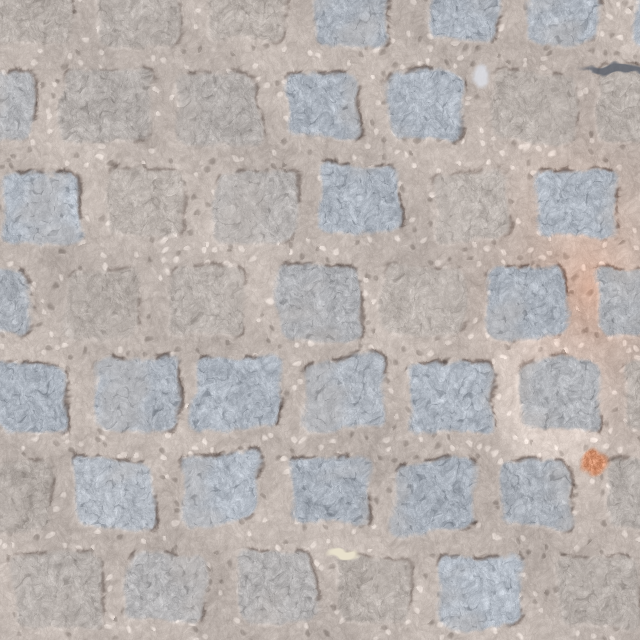
This texture is drawn by a Shadertoy shader. Its source:

```glsl
float hash(vec2 p) {
    p = fract(p * vec2(0.1631, 0.2973));
    p += dot(p, p.yx + 31.7);
    return fract((p.x + p.y) * p.x * 7.31);
}

// Cellular noise: x = distance to nearest point, y = random value of its cell
vec2 cellular(vec2 p) {
    vec2 base = floor(p), nearest = vec2(9.0, 0.0);
    for (int j = -1; j <= 1; j++)
    for (int i = -1; i <= 1; i++) {
        vec2 cell = base + vec2(i, j);
        vec2 point = cell + vec2(hash(cell + 3.1), hash(cell + 57.3));
        float dist = length(p - point);
        if (dist < nearest.x) nearest = vec2(dist, hash(cell + 91.7));
    }
    return nearest;
}

// Layered sines that bend straight lines
vec2 wobble(vec2 p) {
    vec2 sum = vec2(0.0);
    float amplitude = 1.0;
    for (int i = 0; i < 4; i++) {
        sum += amplitude * sin(p.yx * vec2(1.0, 1.2) + 0.6 * p + vec2(1.3, 4.1) * float(i));
        p = mat2(1.5, 1.1, -1.1, 1.5) * p + 2.7;
        amplitude *= 0.55;
    }
    return sum;
}

// Layered cellular grain, centred near zero
float grain(vec2 p) {
    float sum = 0.0, amplitude = 0.5;
    for (int i = 0; i < 4; i++) {
        vec2 c = cellular(p);
        sum += amplitude * ((0.48 - c.x) + 0.5 * (c.y - 0.5) * smoothstep(0.7, 0.2, c.x));
        p = mat2(1.6, 1.1, -1.1, 1.6) * p + 11.3;
        amplitude *= 0.8;
    }
    return sum;
}

float roundedBox(vec2 p, vec2 halfSize, float radius) {
    vec2 q = abs(p) - halfSize + radius;
    return length(max(q, 0.0)) + min(max(q.x, q.y), 0.0) - radius;
}

float spot(vec2 p, vec2 centre, vec2 size) {
    return smoothstep(1.25, 0.65, length((p - centre) / size));
}

void mainImage(out vec4 fragColor, in vec2 fragCoord) {
    vec2 uv = fragCoord / iResolution.xy;
    vec2 bend = wobble(uv * 17.0);
    vec2 ragged = wobble(uv * 75.0 + 5.0);
    float coarse = grain(uv * 29.0 + 0.12 * ragged);
    float fine = grain(uv * vec2(85.0, 70.0) + 0.2 * ragged);

    // Staggered rows, counted downwards
    vec2 grid = (uv + 0.0035 * bend) * vec2(6.0, -6.62) + vec2(0.0, 7.02);
    float row = floor(grid.y);
    grid.x += 0.1 - 0.55 * mod(row, 2.0) + 0.3 * (hash(vec2(row, 8.0)) - 0.5);
    vec2 id = floor(grid);
    vec2 local = fract(grid) - 0.5;
    local -= 0.09 * (vec2(hash(id + 2.0), hash(id + 19.0)) - 0.5);
    local += local.yx * vec2(0.14, 0.1) * (hash(id + 41.0) - 0.5);

    // Uneven block outline
    vec2 halfSize = vec2(0.36, 0.355) + vec2(0.07, 0.04) * (hash(id + 7.0) - 0.4);
    float edge = roundedBox(local, halfSize, 0.1) + 0.012 * ragged.x + 0.035 * coarse;
    float block = smoothstep(0.035, -0.035, edge);

    // Sandy joints
    vec3 color = vec3(0.735, 0.695, 0.67) + 0.022 * bend.x * vec3(1.0, 0.95, 0.9);
    color += 0.09 * coarse + 0.1 * fine;

    // Blue-grey and buried brown-grey blocks
    float clean = smoothstep(0.2, 0.75, hash(id + 13.0));
    vec3 face = mix(vec3(0.685, 0.66, 0.64), vec3(0.665, 0.69, 0.725), clean);
    face += 0.05 * (hash(id + 29.0) - 0.5) + 0.15 * coarse + 0.17 * fine;
    face = mix(face, vec3(0.74, 0.71, 0.69), 0.35 * smoothstep(0.2, 1.3, bend.y));
    face -= 0.1 * smoothstep(0.62, 0.85, cellular(uv * 95.0 + 0.3 * ragged).x);
    color = mix(color, face, block * mix(0.65, 1.0, clean));

    // Broken dark cracks above and right, pale rims below and left
    float rim = exp(-pow((edge - 0.015) / 0.022, 2.0));
    float shaded = smoothstep(0.2, 0.36, max(local.x, -local.y));
    float broken = smoothstep(-0.5, 0.7, ragged.y + 0.5 * bend.x);
    color -= vec3(0.25, 0.26, 0.26) * rim * shaded * broken * mix(0.6, 1.0, clean);
    color += 0.05 * rim * (1.0 - shaded) * (1.0 - broken);

    // Pebbles and pits in the joints
    vec2 pebble = cellular(uv * 62.0 + 0.15 * ragged);
    float sand = 1.0 - block;
    color += 0.12 * sand * smoothstep(0.38, 0.15, pebble.x) * step(0.82, pebble.y);
    color -= 0.12 * sand * smoothstep(0.4, 0.12, pebble.x) * step(pebble.y, 0.13);

    // Rust and pale dust on the right
    vec2 rough = uv + 0.003 * ragged;
    float rust = exp(-12.0 * length((uv - vec2(0.92, 0.55)) * vec2(1.2, 0.8)));
    color += sand * rust * vec3(0.08, -0.03, -0.08);
    color += sand * 0.07 * spot(rough, vec2(0.86, 0.38), vec2(0.1, 0.12));

    // Leaf, chips and a dark hollow
    color = mix(color, vec3(0.78, 0.53, 0.4) + 0.3 * fine, spot(rough, vec2(0.93, 0.275), vec2(0.022, 0.02)));
    color = mix(color, vec3(0.91, 0.88, 0.8), spot(rough, vec2(0.533, 0.135), vec2(0.024, 0.009)));
    color = mix(color, vec3(0.87, 0.88, 0.91), 0.8 * spot(rough, vec2(0.753, 0.88), vec2(0.015, 0.017)));
    color = mix(color, vec3(0.35, 0.37, 0.41), 0.8 * spot(rough, vec2(0.965, 0.892), vec2(0.055, 0.007)));
    fragColor = vec4(clamp(color, 0.0, 1.0), 1.0);
}
```
